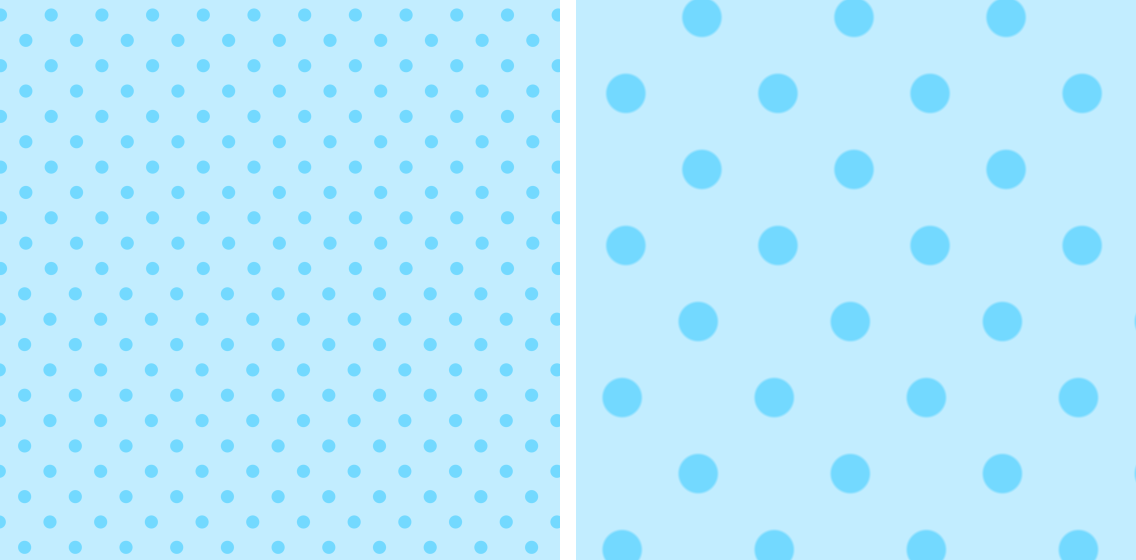
Left: the whole. Right: its middle third, enlarged.
A WebGL 2 fragment shader for this pattern:

```glsl
#version 300 es
precision highp float;
// Staggered sky-blue polka dots on a pale blue ground, with a slight sideways slip halfway down.

uniform vec2 u_resolution;
out vec4 fragColor;

const float PITCH = 0.09053; // spacing of dots along a row; rows lie half of this apart

// Signed distance to the nearest dot, with p measured from the top left
float dotDistance(vec2 p) {
    float rowHeight = 0.5 * PITCH;
    float row = floor((p.y - 0.0268) / rowHeight + 0.5);
    float dy = p.y - 0.0268 - row * rowHeight;

    // Odd rows move by half a pitch; the lower half slips left
    float shift = 0.0009 + mod(row, 2.0) * rowHeight - 0.0022 * step(10.5, row);
    float dx = (fract((p.x - shift) / PITCH + 0.5) - 0.5) * PITCH;
    return length(vec2(dx, dy)) - 0.0117;
}

void main() {
    vec2 uv = gl_FragCoord.xy / u_resolution;
    float d = dotDistance(vec2(uv.x, 1.0 - uv.y));

    // Soft edge, never narrower than a pixel
    float softness = max(0.0011, 0.7 / min(u_resolution.x, u_resolution.y));
    float coverage = 1.0 - smoothstep(-softness, softness, d);

    vec3 paleBlue = vec3(0.76, 0.93, 1.0);
    vec3 skyBlue = vec3(0.45, 0.85, 1.0);
    fragColor = vec4(mix(paleBlue, skyBlue, coverage), 1.0);
}
```
